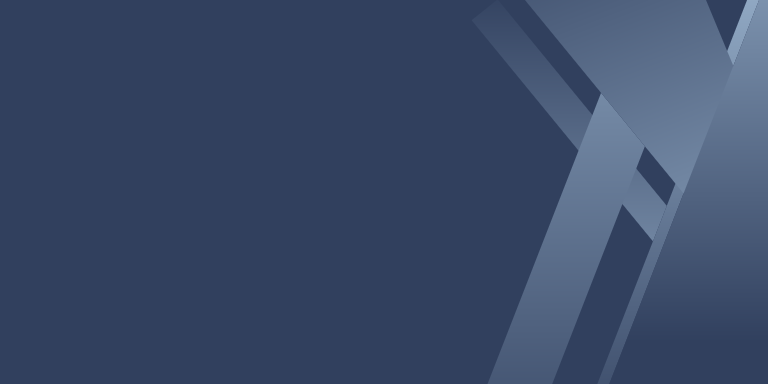
This background is drawn by a Shadertoy shader. Its source:

```glsl
// Crossing translucent ribbons and a slanted panel on a flat navy field.
// Each shape is a product of smoothed half-planes bounded by two families of
// parallel lines, tinted from navy to steel by its own linear gradient.

#define NAVY vec3(0.192, 0.251, 0.369)
#define STEEL vec3(0.575, 0.670, 0.775)
#define STEEP -0.39         // sideways drift of the steep edges per unit of depth
#define DIAGONAL 0.82       // the same for the descending diagonal edges
#define FACET 0.415         // right edge of the upper facet
#define CAP -1.25           // upper end of the faint ribbon
#define PANEL_TOP 1.9766    // where the panel edge meets the top
#define STRIP_TOP 1.9455    // where the strip edge meets the top

// Smoothed coverage of the area right of the line x = start + slope * depth.
float rightOf(vec2 p, float start, float slope) {
    float gap = (p.x - start - slope * p.y) * inversesqrt(1.0 + slope * slope);
    return clamp(gap * iResolution.y + 0.5, 0.0, 1.0);
}

// Coverage between two parallel lines.
float ribbon(vec2 p, float left, float right, float slope) {
    return rightOf(p, left, slope) * (1.0 - rightOf(p, right, slope));
}

// Lays a tinted shape over the colour below it.
void paint(inout vec3 color, float tint, float coverage) {
    color = mix(color, mix(NAVY, STEEL, clamp(tint, 0.0, 1.0)), coverage);
}

void mainImage(out vec4 fragColor, in vec2 fragCoord) {
    // x runs from 0 to 2, y is the depth below the top edge
    vec2 uv = fragCoord / iResolution.xy;
    vec2 p = vec2(2.0 * uv.x, 1.0 - uv.y);
    vec3 color = NAVY;

    float aboveDiagonal = rightOf(p, 1.367, DIAGONAL);
    float leftOfStrip = 1.0 - rightOf(p, STRIP_TOP, STEEP);

    // Faint diagonal ribbon, brightening as it descends
    float faint = ribbon(p, 1.185, 1.297, DIAGONAL) * rightOf(p, 1.294, CAP);
    paint(color, 0.04 + 0.95 * p.y, faint * leftOfStrip);

    // Broad steep ribbon, cut off by the diagonal
    float broad = ribbon(p, 1.6596, 1.828, STEEP) * (1.0 - aboveDiagonal);
    paint(color, 0.84 - 0.62 * p.y, broad);

    // Thin strip along the panel
    paint(color, 0.97 - 0.80 * p.y, ribbon(p, STRIP_TOP, PANEL_TOP, STEEP));

    // Upper facet
    float facet = aboveDiagonal * (1.0 - rightOf(p, 1.8385, FACET));
    paint(color, 0.25 + 0.25 * (p.x - 1.4) + 0.65 * p.y, facet);

    // Right panel, fading into the field
    paint(color, 0.76 - 0.854 * p.y, rightOf(p, PANEL_TOP, STEEP));

    fragColor = vec4(color, 1.0);
}
```
